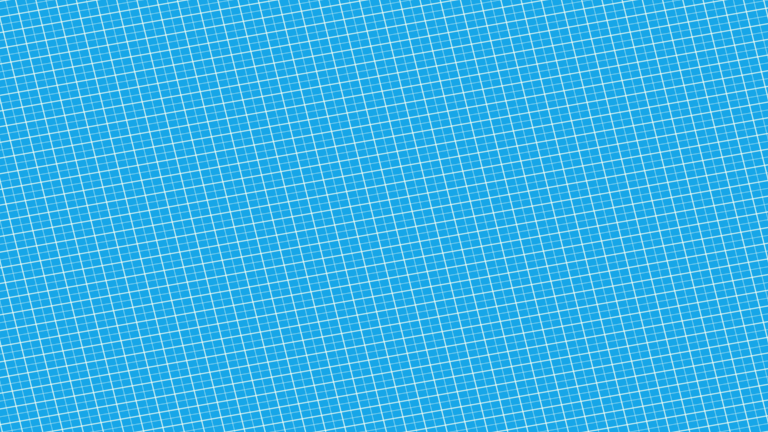
A Shadertoy shader for this pattern:

```glsl
// Slanted blue graph grid with alternating strong and faint pale lines.
#define STEEP_LEAN 0.25
#define SHALLOW_RISE 0.175
#define MAJOR_SPACING vec2(0.0468, 0.0363)
#define GRID_OFFSET vec2(0.333, 0.380)
#define MAJOR_WIDTH 0.0021
#define MINOR_WIDTH 0.0009
#define BASE_COLOR vec3(0.09, 0.65, 0.91)
#define LINE_COLOR vec3(0.99, 1.0, 0.94)

// Distance to the nearest line of a repeating family, for both axes
vec2 lineDistance(vec2 position, vec2 spacing) {
    return abs(fract(position / spacing + 0.5) - 0.5) * spacing;
}

// Smooth coverage whose total ink depends only on the line width
vec2 lineCoverage(vec2 dist, float width, float pixel) {
    vec2 nearEdge = smoothstep(-pixel, pixel, dist + 0.5 * width);
    vec2 farEdge = smoothstep(-pixel, pixel, dist - 0.5 * width);
    return nearEdge - farEdge;
}

void mainImage(out vec4 fragColor, in vec2 fragCoord) {
    float pixel = 1.0 / iResolution.y;
    vec2 p = fragCoord * pixel;

    // Skewed axes: x counts steep lines, y counts shallow lines
    vec2 grid = vec2(p.x + STEEP_LEAN * p.y, p.y - SHALLOW_RISE * p.x) - GRID_OFFSET;

    // Convert axis offsets to perpendicular distances
    vec2 slant = inversesqrt(1.0 + vec2(STEEP_LEAN * STEEP_LEAN, SHALLOW_RISE * SHALLOW_RISE));
    vec2 spacing = MAJOR_SPACING * slant;
    grid *= slant;

    // Faint lines halve every major cell
    vec2 major = lineCoverage(lineDistance(grid, spacing), MAJOR_WIDTH, pixel);
    vec2 minor = lineCoverage(lineDistance(grid + 0.5 * spacing, spacing), MINOR_WIDTH, pixel);
    vec2 lines = clamp(major + minor, 0.0, 1.0);

    // Combine both directions where they cross
    float ink = 1.0 - (1.0 - lines.x) * (1.0 - lines.y);
    fragColor = vec4(mix(BASE_COLOR, LINE_COLOR, ink), 1.0);
}
```
